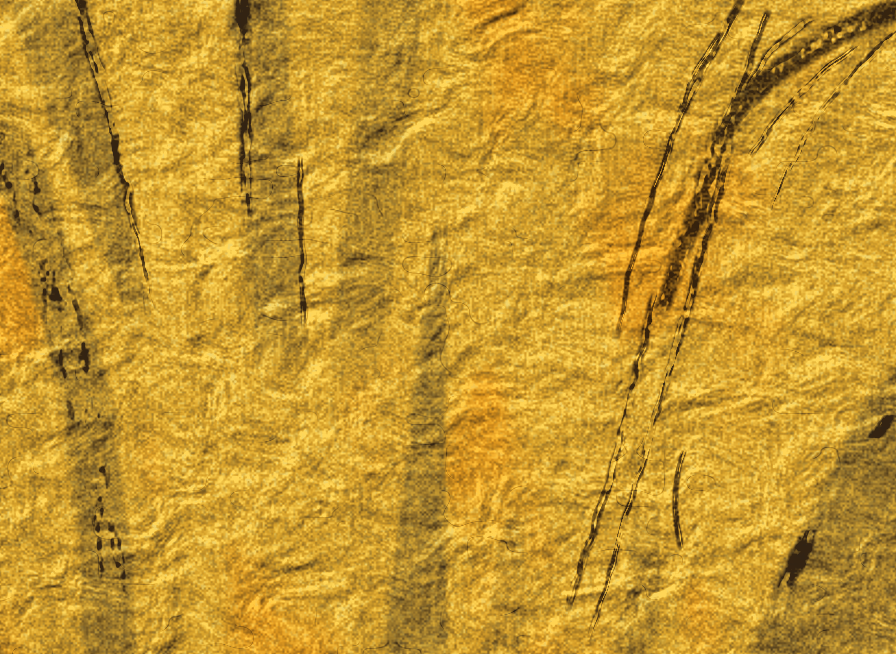
Write a Shadertoy shader that draws this texture.

```glsl
const vec3 INK = vec3(0.21, 0.14, 0.06);
const vec3 BRONZE = vec3(0.59, 0.44, 0.14);
const vec3 GOLD = vec3(0.85, 0.64, 0.17);
const vec3 HIGHLIGHT = vec3(1.0, 0.84, 0.34);
const vec3 OLIVE_TINT = vec3(0.94, 0.99, 1.25);
const vec3 ORANGE_TINT = vec3(1.03, 0.90, 0.60);
const vec2 LIGHT_STEP = vec2(-0.0025, 0.0038);
const float BASE_TONE = 0.85;
const float RELIEF_GAIN = 2.1;
const float GRAIN_GAIN = 0.32;
const float GRAIN_SCALE = 300.0;
const float WASH_DEPTH = 0.21;
const float INK_DEPTH = 0.52;

float hash(vec2 p) {
    return fract(sin(dot(p, vec2(127.1, 311.7))) * 43758.5453);
}

float noise(vec2 p) {
    vec2 i = floor(p), f = fract(p);
    f = f * f * (3.0 - 2.0 * f);
    return mix(mix(hash(i), hash(i + vec2(1, 0)), f.x),
               mix(hash(i + vec2(0, 1)), hash(i + vec2(1, 1)), f.x), f.y);
}

float fbm(vec2 p) {
    float sum = 0.0, amp = 0.5;
    for (int i = 0; i < 4; i++) {
        sum += amp * noise(p);
        p = mat2(1.6, 1.2, -1.2, 1.6) * p + 7.3;
        amp *= 0.5;
    }
    return sum;
}

// Hammered leaf surface
float height(vec2 p) {
    vec2 warp = vec2(noise(p * 14.0), noise(p * 14.0 + 31.0));
    return fbm(p * vec2(21.0, 26.0) + 1.3 * warp);
}

// Curve falling from ys.x to ys.y with x control points xs.
// Returns signed offset over half width, and position along the curve.
vec2 along(vec2 p, vec2 ys, vec3 xs, vec2 widths) {
    float t = (ys.x - p.y) / (ys.x - ys.y);
    float s = clamp(t, 0.0, 1.0);
    float x = mix(mix(xs.x, xs.y, s), mix(xs.y, xs.z, s), s);
    float slope = 2.0 * mix(xs.y - xs.x, xs.z - xs.y, s) / (ys.x - ys.y);
    return vec2((p.x - x) / sqrt(1.0 + slope * slope) / mix(widths.x, widths.y, s), t);
}

// Broad translucent wash with ragged sides
float wash(vec2 p, vec2 ys, vec3 xs, vec2 widths) {
    p.x += 0.016 * (fbm(p * vec2(45.0, 22.0)) - 0.5);
    vec2 q = along(p, ys, xs, widths);
    float ends = smoothstep(-0.02, 0.12, q.y) * smoothstep(1.06, 0.85, q.y);
    if (ys.y <= 0.0) ends = smoothstep(-0.02, 0.12, q.y);
    return smoothstep(1.15, 0.75, abs(q.x)) * ends;
}

// Dry bristle stroke, broken up by streaks and grain
float stroke(vec2 p, vec2 ys, vec3 xs, vec2 widths, float cover) {
    p.x += 0.006 * (noise(p * 38.0) - 0.5);
    vec2 q = along(p, ys, xs, widths);
    float ends = smoothstep(-0.02, 0.03, q.y) * smoothstep(1.03, 0.93, q.y);
    float bristle = noise(vec2(q.x * 3.0 + xs.x * 90.0, p.y * 22.0));
    float dry = 0.6 * bristle + 0.4 * noise(p * vec2(190.0, 110.0));
    float body = smoothstep(1.25, 0.45, abs(q.x)) * ends;
    return body * smoothstep(1.0 - cover, 1.22 - cover, dry);
}

float washes(vec2 p) {
    float w = wash(p, vec2(1.03, 0.5), vec3(0.06, 0.14, 0.215), vec2(0.065, 0.018)) * 0.75;
    w = max(w, wash(p, vec2(0.85, 0.0), vec3(-0.02, 0.17, 0.165), vec2(0.04, 0.04)) * 0.75);
    w = max(w, wash(p, vec2(1.1, 0.44), vec3(0.39, 0.405, 0.43), vec2(0.047, 0.04)) * 0.85);
    w = max(w, wash(p, vec2(1.1, 0.42), vec3(0.61, 0.58, 0.54), vec2(0.05, 0.04)) * 0.55);
    w = max(w, wash(p, vec2(0.67, 0.0), vec3(0.675, 0.65, 0.635), vec2(0.009, 0.05)) * 0.85);
    w = max(w, wash(p, vec2(0.45, 0.0), vec3(1.42, 1.29, 1.22), vec2(0.05, 0.075)) * 0.9);
    w = max(w, wash(p, vec2(0.30, 0.0), vec3(1.43, 1.36, 1.33), vec2(0.03, 0.04)) * 0.8);
    w = max(w, wash(p, vec2(0.22, 0.0), vec3(0.79, 0.78, 0.765), vec2(0.02, 0.03)) * 0.4);
    return max(w, wash(p, vec2(0.22, 0.0), vec3(0.99, 0.98, 0.97), vec2(0.02, 0.035)) * 0.45);
}

float inkStrokes(vec2 p) {
    // Sweeping arm and its loose bristles
    float k = stroke(p, vec2(1.0, 0.78), vec3(1.40, 1.13, 1.10), vec2(0.021, 0.017), 0.83);
    k = max(k, stroke(p, vec2(0.96, 0.68), vec3(1.38, 1.22, 1.185), vec2(0.006), 0.55));
    k = max(k, stroke(p, vec2(0.985, 0.79), vec3(1.175, 1.14, 1.10), vec2(0.005, 0.008), 0.72));
    k = max(k, stroke(p, vec2(0.97, 0.85), vec3(1.24, 1.15, 1.14), vec2(0.006), 0.65));
    k = max(k, stroke(p, vec2(0.93, 0.76), vec3(1.31, 1.19, 1.15), vec2(0.006), 0.55));
    // Fading body and tails
    k = max(k, stroke(p, vec2(0.81, 0.52), vec3(1.115, 1.06, 1.01), vec2(0.024, 0.013), 0.66));
    k = max(k, stroke(p, vec2(0.55, 0.06), vec3(1.0, 0.95, 0.865), vec2(0.008), 0.62));
    k = max(k, stroke(p, vec2(0.75, 0.02), vec3(1.11, 1.015, 0.90), vec2(0.010, 0.004), 0.56));
    // Thin outer line and hook
    k = max(k, stroke(p, vec2(1.01, 0.49), vec3(1.14, 0.985, 0.945), vec2(0.007, 0.004), 0.75));
    k = max(k, stroke(p, vec2(0.95, 0.83), vec3(1.10, 1.06, 1.04), vec2(0.005), 0.65));
    k = max(k, stroke(p, vec2(0.31, 0.16), vec3(1.045, 1.02, 1.042), vec2(0.004, 0.006), 0.75));
    // Dark rims of the left washes
    k = max(k, stroke(p, vec2(1.02, 0.53), vec3(0.115, 0.185, 0.231), vec2(0.013, 0.006), 0.6));
    k = max(k, stroke(p, vec2(1.03, 0.66), vec3(0.37, 0.375, 0.378), vec2(0.013, 0.008), 0.6));
    k = max(k, stroke(p, vec2(0.76, 0.50), vec3(0.457, 0.462, 0.465), vec2(0.005), 0.66));
    k = max(k, stroke(p, vec2(0.8, 0.08), vec3(0.0, 0.15, 0.17), vec2(0.032), 0.42));
    // Lower right dabs
    k = max(k, stroke(p, vec2(0.19, 0.10), vec3(1.24, 1.22, 1.20), vec2(0.013), 0.8));
    return max(k, stroke(p, vec2(0.365, 0.33), vec3(1.36, 1.35, 1.335), vec2(0.009), 0.8));
}

void mainImage(out vec4 fragColor, in vec2 fragCoord) {
    vec2 p = fragCoord / iResolution.y;
    float relief = height(p + LIGHT_STEP) - height(p);
    float grain = noise(p * GRAIN_SCALE) - 0.5;
    float streak = noise(vec2(p.x * 38.0 + p.y * 3.0, p.y * 1.7)) - 0.5;
    float leftSide = smoothstep(1.0, 0.2, p.x);

    // Sparse short creases
    float crease = smoothstep(0.035, 0.0, abs(noise(p * vec2(30.0, 42.0) + 5.0) - 0.5));
    crease *= smoothstep(0.66, 0.82, noise(p * 19.0 + 60.0));

    float film = washes(p) * (0.8 + 0.5 * noise(p * vec2(90.0, 35.0)));
    float ink = inkStrokes(p);
    float tone = BASE_TONE - RELIEF_GAIN * relief + GRAIN_GAIN * grain
               + 0.10 * leftSide * streak + 0.10 * (fbm(p * 5.0) - 0.5)
               - 0.20 * crease - WASH_DEPTH * film - INK_DEPTH * ink;

    // Tone to metal colour
    vec3 color = mix(INK, BRONZE, clamp((tone - 0.22) / 0.37, 0.0, 1.0));
    color = mix(color, GOLD, clamp((tone - 0.59) / 0.26, 0.0, 1.0));
    color = mix(color, HIGHLIGHT, clamp((tone - 0.85) / 0.22, 0.0, 1.0));

    // Olive film, pale flecks and warm patches
    float pale = smoothstep(0.55, 0.9, noise(p * GRAIN_SCALE * 0.8 + 17.0));
    float warm = smoothstep(0.5, 0.75, fbm(p * vec2(5.0, 3.5) + 11.0));
    color *= mix(vec3(1.0), OLIVE_TINT, clamp(0.7 * film + 0.9 * pale, 0.0, 1.3));
    color *= mix(vec3(1.0), ORANGE_TINT, warm * (1.0 - film) * 0.8);
    fragColor = vec4(clamp(color, 0.0, 1.0), 1.0);
}
```
